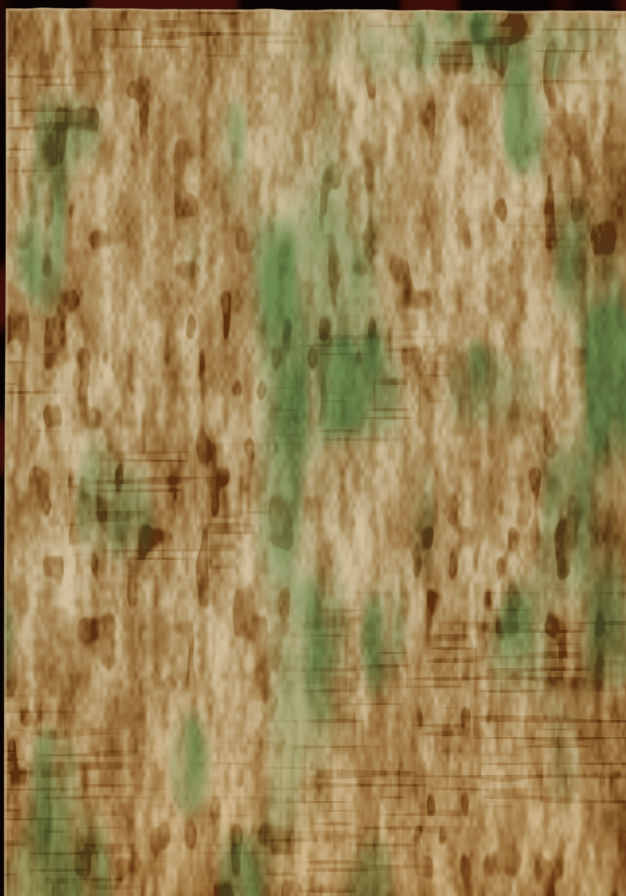
Reproduce this texture procedurally as a Shadertoy shader.

```glsl
const vec3 PALE = vec3(0.82, 0.75, 0.61);
const vec3 CREAM = vec3(0.76, 0.68, 0.53);
const vec3 TAN = vec3(0.68, 0.57, 0.38);
const vec3 OCHRE = vec3(0.61, 0.46, 0.26);
const vec3 BROWN = vec3(0.50, 0.34, 0.15);
const vec3 UMBER = vec3(0.37, 0.19, 0.06);
const vec3 BACKDROP = vec3(0.04, 0.01, 0.01);
const vec3 GREEN = vec3(0.31, 0.43, 0.22);

float hash(vec2 p) {
    return fract(sin(dot(p, vec2(127.1, 311.7))) * 43758.5453);
}

float noise(vec2 p) {
    vec2 i = floor(p), f = fract(p);
    f = f * f * (3.0 - 2.0 * f);
    return mix(mix(hash(i), hash(i + vec2(1.0, 0.0)), f.x),
               mix(hash(i + vec2(0.0, 1.0)), hash(i + vec2(1.0, 1.0)), f.x), f.y);
}

// Fractal noise centred on zero
float fbm(vec2 p) {
    float sum = 0.0, amp = 0.6;
    for (int i = 0; i < 4; i++) {
        sum += amp * (noise(p) - 0.5);
        p = p * 2.03 + 17.3;
        amp *= 0.5;
    }
    return sum;
}

// Soft elliptical area of pigment
float patchMask(vec2 p, vec2 centre, vec2 radius) {
    vec2 d = (p - centre) / radius;
    return exp(-dot(d, d));
}

// Paint ramp from worn pale ground to dark stain
vec3 paintRamp(float s) {
    vec3 c = mix(PALE, CREAM, clamp(s + 1.0, 0.0, 1.0));
    c = mix(c, TAN, clamp(s, 0.0, 1.0));
    c = mix(c, OCHRE, clamp(s - 1.0, 0.0, 1.0));
    c = mix(c, BROWN, clamp(s - 2.0, 0.0, 1.0));
    return mix(c, UMBER, clamp(s - 3.0, 0.0, 1.0));
}

// Thin scratches in one direction, set by the stretch of the noise
float scratches(vec2 p, vec2 stretch) {
    return smoothstep(0.62, 0.85, noise(p * stretch));
}

float stainDepth(vec2 p, float width) {
    vec2 q = p + 0.008 * vec2(fbm(p * 22.0), fbm(p * 22.0 + 40.0));
    float s = 0.62;
    s += 2.6 * fbm(q * vec2(9.0, 4.0));
    s += 2.5 * fbm(q * vec2(42.0, 8.0) + 5.0);
    s += 2.3 * (noise(q * vec2(115.0, 24.0)) - 0.5);
    s += 1.3 * (noise(p * vec2(230.0, 110.0)) - 0.5);

    // Short dark flecks gathered in loose groups
    float groups = smoothstep(0.3, 0.7, noise(p * vec2(10.0, 6.0) + 31.0));
    s += 1.9 * groups * smoothstep(0.62, 0.82, noise(q * vec2(75.0, 30.0) + 9.0));

    // Woven scratches, mostly horizontal
    float woven = smoothstep(0.4, 0.7, noise(p * vec2(5.0, 7.0) + 63.0));
    s += woven * (1.0 * scratches(p, vec2(16.0, 210.0))
                + 0.6 * scratches(p + 3.0, vec2(220.0, 16.0)));

    // Darker toward the rims
    float rim = exp(-p.x / 0.035) + exp(-(width - p.x) / 0.05)
              + exp(-p.y / 0.06) + exp(-(1.0 - p.y) / 0.045);
    return s + 1.1 * rim;
}

float greenAmount(vec2 p, float width) {
    vec2 u = vec2(p.x / width, p.y);
    vec2 w = u + 0.07 * vec2(fbm(p * vec2(26.0, 10.0)), fbm(p * 18.0 + 8.0));
    float g = patchMask(w, vec2(0.53, 0.68), vec2(0.075, 0.13));
    g += 0.8 * patchMask(w, vec2(0.49, 0.26), vec2(0.035, 0.11));
    g += 0.8 * patchMask(w, vec2(0.97, 0.60), vec2(0.035, 0.11));
    g += 0.6 * patchMask(w, vec2(0.76, 0.95), vec2(0.22, 0.03));
    g += 0.65 * smoothstep(0.58, 0.85, noise(p * vec2(19.0, 7.0) + 71.0));
    float streak = noise(p * vec2(60.0, 13.0) + 23.0);
    return clamp(g * (0.3 + 0.95 * streak), 0.0, 0.85);
}

void mainImage(out vec4 fragColor, in vec2 fragCoord) {
    vec2 p = fragCoord / iResolution.y;
    float width = iResolution.x / iResolution.y;
    float pixel = 1.0 / iResolution.y;

    // Stained paint with green glaze
    float s = stainDepth(p, width);
    vec3 colour = paintRamp(s);
    vec3 glaze = GREEN * (1.2 - 0.12 * clamp(s, 0.0, 4.0));
    colour = mix(colour, glaze, greenAmount(p, width));
    colour *= mix(vec3(1.0, 0.95, 0.87), vec3(1.0), smoothstep(0.0, 0.35, p.y));

    // Panel with a pale worn lip against a dark backdrop
    float left = p.x - 0.0045 - 0.002 * smoothstep(0.3, 0.8, p.y);
    float top = 0.991 - 0.005 * p.x - p.y + 0.002 * fbm(vec2(p.x * 40.0, 2.0));
    float inside = min(left, top);
    float lip = 1.0 - smoothstep(0.001, 0.0045, inside);
    colour = mix(colour, CREAM, 0.6 * lip);
    float ember = smoothstep(0.62, 0.85, noise(p * vec2(24.0, 12.0) + 4.0));
    vec3 backdrop = BACKDROP + ember * vec3(0.20, 0.05, 0.02);
    colour = mix(backdrop, colour, smoothstep(-pixel, pixel, inside));

    fragColor = vec4(colour, 1.0);
}
```
